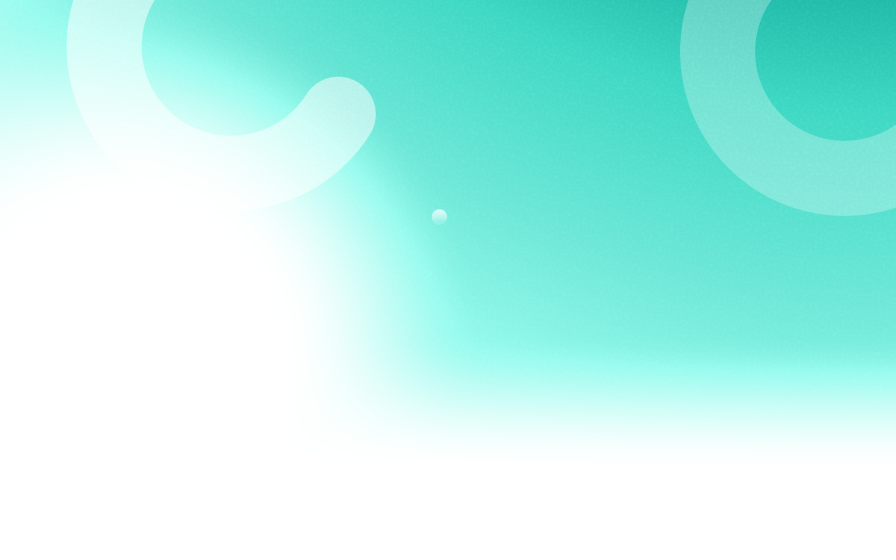
Write a Shadertoy shader that draws this background.

```glsl
// Teal-to-white gradient with a soft white glow, two translucent rings, a small dot and fine grain.
#define RING_RADIUS 0.2265
#define RING_HALF_WIDTH 0.067
#define LEFT_RING vec2(0.4125, 0.917)
#define RIGHT_RING vec2(1.508, 0.908)
#define ARC_END vec2(0.604, 0.796)
#define DOT_CENTER vec2(0.7847, 0.6125)
#define DOT_RADIUS 0.0138
#define GLOW_CENTER vec2(0.229, 0.375)
#define GRAIN_SCALE 190.0
#define GRAIN_AMOUNT 0.035

const vec3 DEEP  = vec3(0.14, 0.74, 0.67);
const vec3 TEAL  = vec3(0.25, 0.85, 0.77);
const vec3 AQUA  = vec3(0.44, 0.91, 0.85);
const vec3 MINT  = vec3(0.60, 0.985, 0.935);
const vec3 WHITE = vec3(1.0);

// Colour ramp from deep teal to white; each stop sits at its red level
vec3 tealRamp(float level) {
    vec3 color = mix(DEEP, TEAL, clamp((level - DEEP.r) / (TEAL.r - DEEP.r), 0.0, 1.0));
    color = mix(color, AQUA, clamp((level - TEAL.r) / (AQUA.r - TEAL.r), 0.0, 1.0));
    color = mix(color, MINT, clamp((level - AQUA.r) / (MINT.r - AQUA.r), 0.0, 1.0));
    return mix(color, WHITE, clamp((level - MINT.r) / (1.0 - MINT.r), 0.0, 1.0));
}

vec2 hash22(vec2 cell) {
    vec3 q = fract(vec3(cell.xyx) * vec3(0.1031, 0.1030, 0.0973));
    q += dot(q, q.yzx + 33.33);
    return fract((q.xx + q.yz) * q.zy);
}

// Distance to the nearest scattered cell point
float cellularNoise(vec2 p) {
    vec2 cell = floor(p), local = fract(p);
    float nearest = 2.0;
    for (int j = -1; j <= 1; j++) {
        for (int i = -1; i <= 1; i++) {
            vec2 offset = vec2(i, j);
            nearest = min(nearest, length(offset + hash22(cell + offset) - local));
        }
    }
    return nearest;
}

float ringDistance(vec2 p) {
    return abs(length(p) - RING_RADIUS) - RING_HALF_WIDTH;
}

// Ring left open clockwise from the top to its rounded end
float arcDistance(vec2 p, vec2 end) {
    float endAngle = atan(end.y, end.x);
    float angle = atan(p.y, p.x);
    bool inGap = angle > endAngle && angle < 1.5708;
    float cap = length(p - end) - RING_HALF_WIDTH;
    return inGap ? cap : min(ringDistance(p), cap);
}

float coverage(float dist) {
    float pixel = 1.0 / iResolution.y;
    return smoothstep(pixel, -pixel, dist * 1.4);
}

void mainImage(out vec4 fragColor, in vec2 fragCoord) {
    vec2 p = fragCoord / iResolution.y;
    p.x += 0.5 * (1.6 - iResolution.x / iResolution.y);

    // Base gradient, brightening leftwards and downwards
    float fromRight = max(1.6 - p.x, 0.0);
    float level = DEEP.r + 0.19 * fromRight * fromRight + 0.55 * (1.0 - p.y);
    level = min(level, 1.0);

    // White glow at left and fade to white at the bottom
    float glow = 1.0 - smoothstep(0.265, 0.635, length(p - GLOW_CENTER));
    float bottomFade = 1.0 - smoothstep(0.155, 0.405, p.y);
    level = mix(level, 1.0, glow);
    level = mix(level, 1.0, bottomFade);
    vec3 color = tealRamp(level);

    // Translucent rings
    float leftArc = coverage(arcDistance(p - LEFT_RING, ARC_END - LEFT_RING));
    float rightRing = coverage(ringDistance(p - RIGHT_RING));
    color = mix(color, WHITE, 0.53 * leftArc);
    color = mix(color, WHITE, 0.28 * rightRing);

    // Dot, fading out downwards
    vec2 dotOffset = p - DOT_CENTER;
    float dotAlpha = mix(0.15, 0.75, smoothstep(-DOT_RADIUS, DOT_RADIUS, dotOffset.y));
    color = mix(color, WHITE, dotAlpha * coverage(length(dotOffset) - DOT_RADIUS));

    // Fine grain, vanishing where the ground turns white
    float grain = cellularNoise(p * GRAIN_SCALE) - 0.45;
    color += GRAIN_AMOUNT * grain * (1.0 - level);

    fragColor = vec4(clamp(color, 0.0, 1.0), 1.0);
}
```
